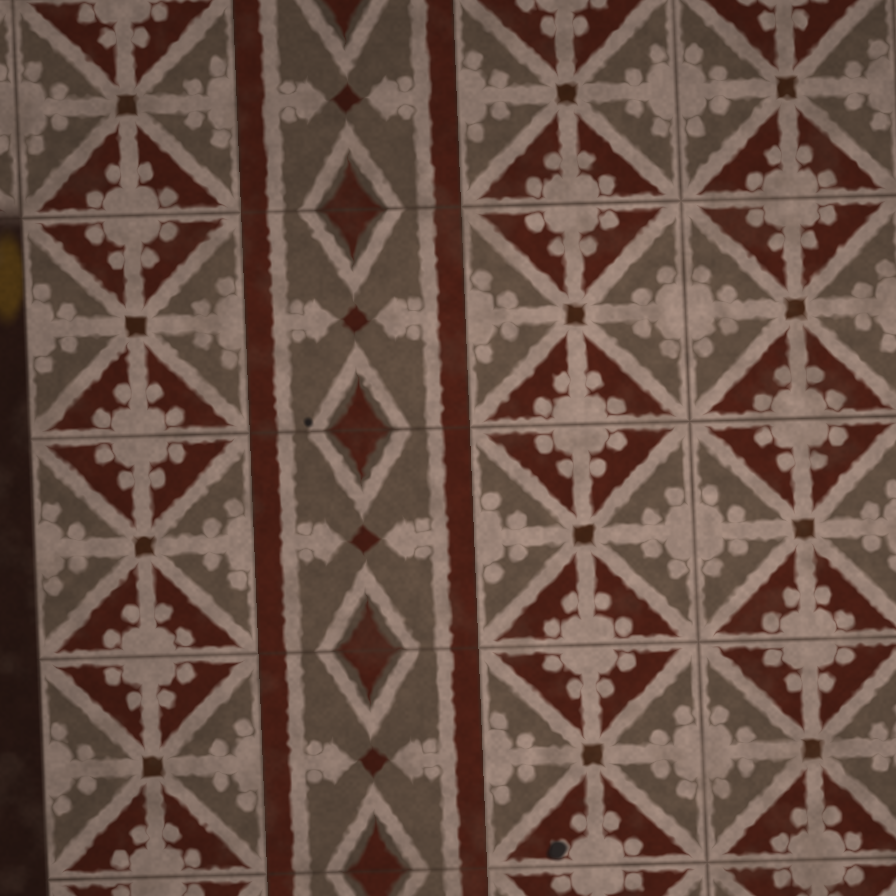
A WebGL 1 fragment shader for this pattern:

```glsl
precision highp float;
// Worn encaustic floor: square tiles of eight toothed triangles around a small
// square, crossed by a border column of diamonds between two red stripes.
// A slightly skewed lattice gives tile coordinates; distance functions fill them.

uniform vec2 u_resolution;

// Lattice: centre of one border tile, and the steps to the right and up
const vec2 ORIGIN = vec2(0.387, 0.889);
const vec2 STEP_RIGHT = vec2(0.2455, 0.0065);
const vec2 STEP_UP = vec2(-0.0097, 0.2461);

// Colours
const vec3 PALE = vec3(0.565, 0.480, 0.435);
const vec3 GREY = vec3(0.345, 0.280, 0.230);
const vec3 RED = vec3(0.265, 0.110, 0.075);
const vec3 BROWN = vec3(0.235, 0.130, 0.075);
const vec3 GROUT = vec3(0.220, 0.165, 0.130);
const vec3 WALL = vec3(0.165, 0.095, 0.075);
const vec3 OCHRE = vec3(0.330, 0.230, 0.080);
const vec3 STAIN = vec3(0.090, 0.080, 0.080);

// Sizes as fractions of a tile
const float ARM = 0.042;        // half width of the pale cross
const float DIAGONAL = 0.036;   // half width of the pale diagonals
const float MARGIN = 0.035;     // pale rim of a tile
const float CENTRE = 0.043;     // half side of the middle square
const float FIELD_EDGE = 0.305; // border: grey field ends
const float STRIPE_EDGE = 0.378; // border: red stripe begins
const float GROUT_WIDTH = 0.006;
const float SOFTNESS = 0.013;
const float WOBBLE = 0.018;     // raggedness of the printed edges

float hash(vec2 p) {
  return fract(sin(dot(p, vec2(127.1, 311.7))) * 43758.5453);
}

float noise(vec2 p) {
  vec2 i = floor(p), f = fract(p);
  f = f * f * (3.0 - 2.0 * f);
  return mix(mix(hash(i), hash(i + vec2(1.0, 0.0)), f.x),
             mix(hash(i + vec2(0.0, 1.0)), hash(i + 1.0), f.x), f.y);
}

float fbm(vec2 p) {
  float sum = 0.0, gain = 0.5;
  for (int i = 0; i < 4; i++) {
    sum += gain * noise(p);
    p = p * 2.03 + 7.1;
    gain *= 0.5;
  }
  return sum;
}

// Coverage of a shape from its signed distance in tile units
float fill(float d) {
  float s = max(SOFTNESS, 1.0 / (u_resolution.y * STEP_UP.y));
  return 1.0 - smoothstep(-s, s, d);
}

float disc(vec2 p, vec2 centre, float radius) {
  return length(p - centre) - radius;
}

// Red triangles above and below, grey ones at the sides
vec3 fieldTile(vec2 uv) {
  vec2 a = abs(uv);
  vec2 q = vec2(min(a.x, a.y), max(a.x, a.y));
  float tri = max((q.x - q.y) * 0.7071 + DIAGONAL, q.y - 0.5 + MARGIN);
  float leaf = q.x - ARM;
  leaf = min(leaf, disc(q, vec2(0.070, 0.305), 0.042));
  leaf = min(leaf, disc(q, vec2(0.050, 0.445), 0.078));
  leaf = min(leaf, disc(q, vec2(0.165, 0.420), 0.043));
  vec3 ink = a.y > a.x ? RED : GREY;
  vec3 col = mix(PALE, ink, fill(max(tri, -leaf)));
  return mix(col, BROWN, fill(q.y - CENTRE));
}

// Diamonds centred on the joints, pale leaves and a red knot between them
vec3 borderTile(vec2 uv) {
  vec2 a = abs(uv);
  vec2 d = vec2(a.x, 0.5 - a.y);
  vec3 col = mix(PALE, GREY, fill(a.x - FIELD_EDGE));
  float leaf = max(0.2 - a.x, a.y - 0.035);
  leaf = min(leaf, (abs(a.x - 0.18) + a.y - 0.095) * 0.7071);
  leaf = min(leaf, disc(a, vec2(0.195, 0.045), 0.038));
  leaf = min(leaf, disc(a, vec2(0.265, 0.060), 0.034));
  col = mix(col, PALE, fill(leaf));
  col = mix(col, RED * 0.9, fill((a.x + a.y - 0.066) * 0.7071));
  col = mix(col, PALE, fill((d.x / 0.24 + d.y / 0.40 - 1.0) * 0.205));
  col = mix(col, GREY * 0.9, fill((d.x / 0.165 + d.y / 0.27 - 1.0) * 0.14));
  vec2 star = pow(d / vec2(0.15, 0.235) + 0.0001, vec2(0.72));
  col = mix(col, RED, fill((star.x + star.y - 1.0) * 0.10));
  return mix(col, RED * 1.05, fill(STRIPE_EDGE - a.x));
}

void main() {
  vec2 p = gl_FragCoord.xy / u_resolution;

  // Lattice coordinates
  vec2 r = p - ORIGIN;
  float det = STEP_RIGHT.x * STEP_UP.y - STEP_UP.x * STEP_RIGHT.y;
  vec2 g = vec2(r.x * STEP_UP.y - r.y * STEP_UP.x,
                r.y * STEP_RIGHT.x - r.x * STEP_RIGHT.y) / det;
  vec2 cell = floor(g + 0.5);
  vec2 uv = g - cell;
  vec2 ragged = uv + WOBBLE * (vec2(noise(g * 34.0), noise(g * 34.0 + 50.0)) - 0.5);

  // Tiles and joints
  vec3 col = abs(cell.x) < 0.5 ? borderTile(ragged) : fieldTile(ragged);
  col *= 0.96 + 0.08 * hash(cell + 3.0);
  vec2 joint = 0.5 - abs(uv);
  float grout = fill(min(joint.x, joint.y) - GROUT_WIDTH);
  col = mix(col, GROUT, grout * (0.45 + 0.5 * noise(g * 5.0)));

  // Dark wall foot with an ochre patch at the left rim
  float wall = fill(g.x + 1.5) * (1.0 - smoothstep(0.74, 0.78, p.y));
  float patchMask = 1.0 - smoothstep(0.6, 1.1, length((p - vec2(0.008, 0.69)) / vec2(0.022, 0.055)));
  col = mix(col, mix(WALL, OCHRE, patchMask), wall);

  // Wear, grain, stains and uneven light
  col = mix(col, GREY, 0.25 * smoothstep(0.45, 0.75, fbm(g * 6.0)));
  col *= 0.90 + 0.20 * fbm(g * 14.0 + 9.0);
  col *= 0.96 + 0.08 * noise(p * 240.0);
  float ragEdge = 0.006 * noise(p * 90.0);
  float stain = min(disc(p, vec2(0.622, 0.050), 0.013), disc(p, vec2(0.344, 0.528), 0.006) * 1.2);
  col = mix(col, STAIN, 0.85 * (1.0 - smoothstep(-0.004, 0.004, stain + ragEdge)));
  col *= mix(1.08, 0.84, smoothstep(0.15, 0.85, length(p - vec2(0.68, 0.40))));
  gl_FragColor = vec4(col, 1.0);
}
```
